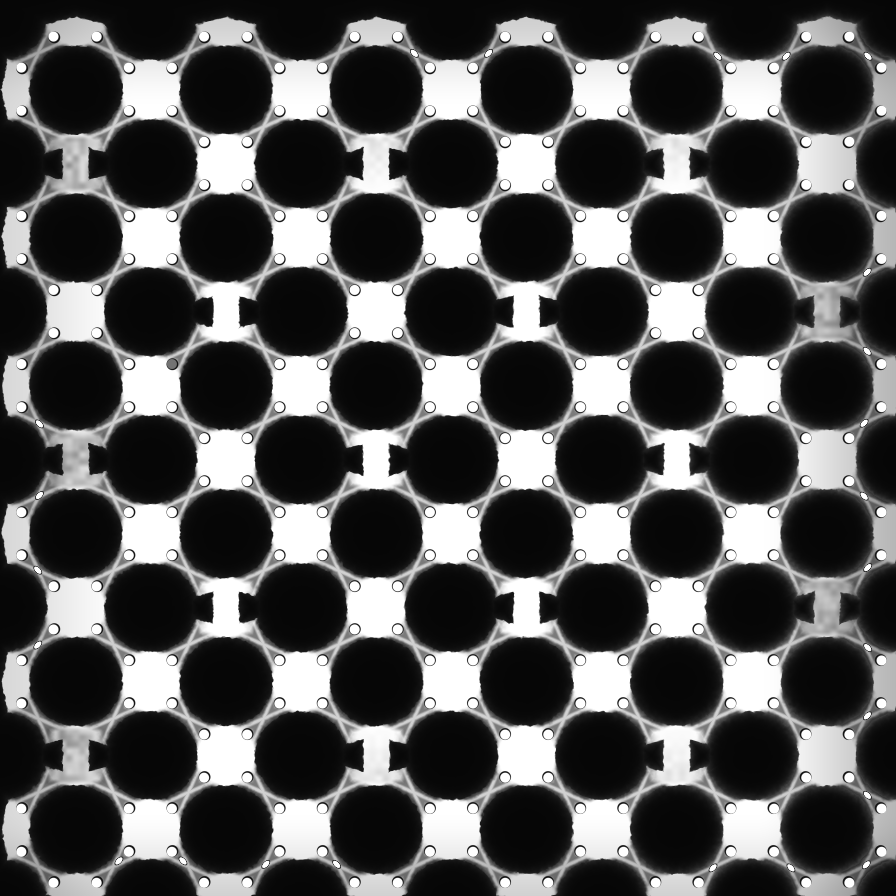
A Shadertoy shader for this pattern:

```glsl
// Perforated white lattice: a 6 x 6 grid of rounded octagonal holes interleaved
// with a second grid, leaving pinned joints, grey hinges and notched thin links.
// Each cell is folded into one quadrant; lengths are percent of the canvas.

const vec2 PITCH = vec2(16.77, 16.51);
const vec2 FIRST_HOLE = vec2(8.46, 7.42);
const vec2 SHEET_CENTER = vec2(50.4, 48.7);
const vec2 SHEET_HALF = vec2(50.2, 49.4);
const vec2 HOLE_HALF = vec2(5.2, 4.95);
const vec2 WORN_PIN = vec2(19.1, 59.1);
const float PIN_INSET = 2.4;

float hash(vec2 p) {
    return fract(sin(dot(p, vec2(127.1, 311.7))) * 43758.5453);
}

float noise(vec2 p) {
    vec2 i = floor(p), f = fract(p);
    f = f * f * (3.0 - 2.0 * f);
    return mix(mix(hash(i), hash(i + vec2(1, 0)), f.x),
               mix(hash(i + vec2(0, 1)), hash(i + vec2(1, 1)), f.x), f.y);
}

float smoothMax(float a, float b, float k) {
    float h = max(k - abs(a - b), 0.0) / k;
    return max(a, b) + h * h * k * 0.25;
}

float fill(float d, float aa) {
    return 1.0 - smoothstep(-aa, aa, d);
}

// Octagon with softened corners
float holeDistance(vec2 p) {
    p = abs(p);
    vec2 side = p - HOLE_HALF;
    return smoothMax(max(side.x, side.y), (p.x + p.y) * 0.7071 - 5.1, 1.6);
}

// Side slots and pointed barbs that turn a wide joint into a thin link
float notchLink(float hole, vec2 r) {
    r = abs(r);
    float barb = max(r.x - 3.6, abs(r.y - 1.9) - 0.35 * (3.9 - r.x));
    float slotHeight = mix(1.8, 1.25, clamp((r.x - 1.45) * 0.5, 0.0, 1.0));
    float slot = max(max(r.y - slotHeight, 1.45 - r.x), r.x - 4.2);
    return min(max(hole, -barb), slot);
}

// Outer border, slightly peaked over each cell
float sheetDistance(vec2 p, vec2 a) {
    vec2 d = abs(p - SHEET_CENTER) + abs(a.yx) * vec2(0.2, 0.25) - SHEET_HALF;
    return smoothMax(d.x, d.y, 3.0);
}

// Translucent hinge: grey strip with a pale crossing, u along and v across
float hingeShade(float u, float v, float depth) {
    float cross = 1.0 - smoothstep(0.05, 0.4, abs(abs(v) - 0.4 * abs(u)));
    float strip = (0.48 + 0.34 * cross) * mix(0.55, 1.0, smoothstep(0.0, 0.5, depth));
    return mix(strip, 1.0, smoothstep(2.2, 3.4, abs(u) + 0.8 * depth));
}

// White pin with a thin dark rim that thickens on the side facing the middle
float drawPin(float shade, vec2 e, vec2 shift, float face, float aa) {
    shade = mix(shade, 0.08, fill(length(e) - 0.66, aa));
    return mix(shade, face, fill(length(e - shift) - 0.56, aa));
}

float falloff(vec2 c) {
    return 1.0 - 0.3 * smoothstep(34.0, 52.0, c.x)
               - 0.16 * smoothstep(35.0, 52.0, -c.x)
               - 0.2 * smoothstep(39.0, 51.0, abs(c.y));
}

void mainImage(out vec4 fragColor, in vec2 fragCoord) {
    float unit = 100.0 / min(iResolution.x, iResolution.y);
    vec2 p = fragCoord * unit;
    float aa = unit * 0.7;
    vec2 c = p - SHEET_CENTER;

    // Cell coordinates, folded quadrant and the joint above or below
    vec2 id = floor((p - FIRST_HOLE) / PITCH + 0.5);
    vec2 a = p - FIRST_HOLE - id * PITCH;
    vec2 q = abs(a);
    vec2 quadrant = sign(a);
    float gap = id.y + step(0.0, a.y);
    bool thin = gap > 0.5 && gap < 5.5 && mod(id.x + gap, 2.0) > 0.5;

    // Cut-outs
    vec2 link = vec2(q.x, q.y - 0.5 * PITCH.y);
    float between = holeDistance(q - 0.5 * PITCH);
    if (thin) between = notchLink(between, link);
    float wobble = (noise(p * 2.2) - 0.5) * 0.2 + (noise(p * 5.0) - 0.5) * 0.1;
    float solid = max(max(-holeDistance(a), -between), sheetDistance(p, a)) + wobble;

    // Surface and hinges
    vec2 m = q - 0.25 * PITCH;
    float u = (m.x - m.y) * 0.7071;
    float v = (m.x + m.y) * 0.7071;
    float shade = hingeShade(u, v, -solid) * falloff(c);
    float rim = smoothstep(28.0, 46.0, max(abs(c.x), abs(c.y)));
    if (thin) {
        float body = fill(max(abs(link.x) - 3.2, abs(link.y) - 3.0), 0.4);
        shade *= 1.0 - body * rim * (0.12 + 0.3 * noise(p * 1.3));
    }

    // Bright chips on some border hinges
    float seed = hash(id * 2.0 + quadrant);
    float chip = length(vec2(u - 3.0 * (seed - 0.7), v * 1.9)) - 0.5;
    float chipped = step(0.62, seed) * step(39.0, max(abs(c.x), abs(c.y)));
    shade = mix(shade, 0.15, chipped * fill(chip - 0.12, aa));
    shade = mix(shade, 1.0, chipped * fill(chip, aa));

    // Pins at the corners of wide joints
    vec2 sidePin = vec2(0.5 * PITCH.x - PIN_INSET, PIN_INSET);
    vec2 endPin = vec2(PIN_INSET, 0.5 * PITCH.y - PIN_INSET);
    float face = mix(1.0, 0.45, step(length(p - WORN_PIN), 1.2));
    shade = drawPin(shade, (q - sidePin) * quadrant, c * 0.002, face, aa);
    if (!thin) shade = drawPin(shade, (q - endPin) * quadrant, c * 0.002, 1.0, aa);

    // Dark depth with a faint wall glow, stronger to the right
    float glow = 0.09 + 0.14 * smoothstep(0.0, 45.0, c.x);
    float dark = 0.025 + glow * exp(-max(solid, 0.0) * 2.2);
    fragColor = vec4(vec3(mix(dark, shade, fill(solid, aa * 1.3))), 1.0);
}
```
